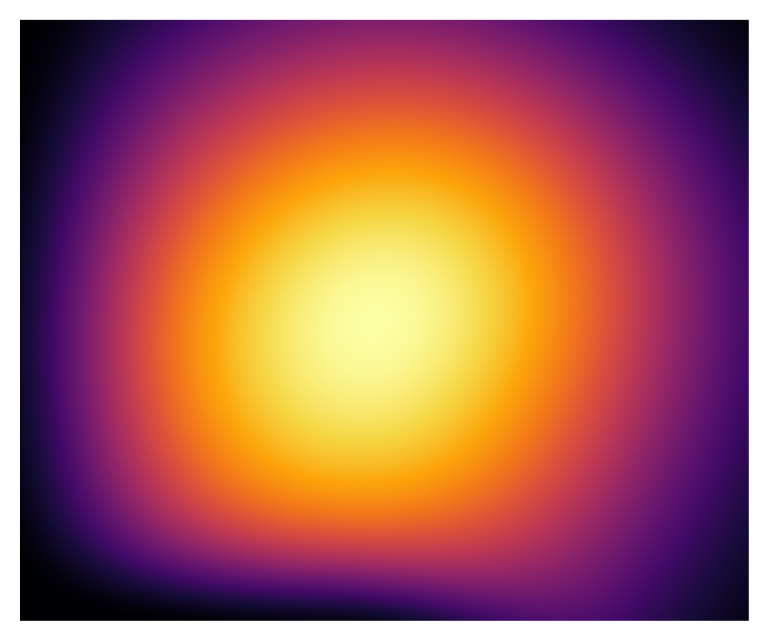
A Shadertoy shader for this background:

```glsl
const float PI = 3.14159;
const vec3 MARGIN_COLOR = vec3(1.0);

// Panel bounds and peak, as fractions of the canvas
const vec2 PANEL_MIN = vec2(0.026, 0.030);
const vec2 PANEL_MAX = vec2(0.975, 0.969);
const vec2 PEAK = vec2(0.488, 0.497);
const vec2 PEAK_SPAN = vec2(0.475, 0.469);

// Falloff rates around the peak
const float RATE_LEFT = 2.08;
const float RATE_RIGHT = 2.15;
const float RATE_UP = 1.87;
const float RATE_DOWN = 1.65;
const float LEFT_DROP = 0.66;
const float BOTTOM_DROP = 1.2;
const vec2 BOTTOM_DROP_FADE = vec2(-0.15, 0.7);
const float DIAGONAL_STRETCH = 1.1;

// Heat ramp from cold to hot, evenly spaced
const int RAMP_LAST = 10;
const vec3 HEAT_RAMP[11] = vec3[11](
    vec3(0.001, 0.000, 0.014),
    vec3(0.087, 0.045, 0.225),
    vec3(0.258, 0.039, 0.406),
    vec3(0.416, 0.090, 0.433),
    vec3(0.578, 0.148, 0.404),
    vec3(0.736, 0.216, 0.330),
    vec3(0.866, 0.317, 0.226),
    vec3(0.955, 0.470, 0.098),
    vec3(0.988, 0.645, 0.040),
    vec3(0.964, 0.844, 0.273),
    vec3(0.988, 0.998, 0.645)
);

vec3 heatColor(float heat) {
    float position = clamp(heat, 0.0, 1.0) * float(RAMP_LAST);
    int index = min(int(position), RAMP_LAST - 1);
    return mix(HEAT_RAMP[index], HEAT_RAMP[index + 1], position - float(index));
}

// Cosine hill with a separate slope on each side
float heatField(vec2 p) {
    float left = max(-p.x, 0.0);
    float down = max(-p.y, 0.0);
    float bottomWeight = 1.0 - smoothstep(BOTTOM_DROP_FADE.x, BOTTOM_DROP_FADE.y, p.x);

    vec2 phase;
    phase.x = RATE_RIGHT * max(p.x, 0.0) + RATE_LEFT * left
            + LEFT_DROP * pow(left, 4.0);
    phase.y = RATE_UP * max(p.y, 0.0) + RATE_DOWN * down
            + BOTTOM_DROP * bottomWeight * pow(down, 5.0);

    // Stretch the core along the rising diagonal
    float stretch = DIAGONAL_STRETCH * p.x * p.y * exp(-dot(p, p));
    float angle = sqrt(max(dot(phase, phase) - stretch, 0.0));
    return 0.5 + 0.5 * cos(min(angle, PI));
}

// Antialiased coverage of the panel
float panelMask(vec2 uv) {
    vec2 inset = min(uv - PANEL_MIN, PANEL_MAX - uv) * iResolution.xy;
    vec2 coverage = clamp(inset + 0.5, 0.0, 1.0);
    return coverage.x * coverage.y;
}

void mainImage(out vec4 fragColor, in vec2 fragCoord) {
    vec2 uv = fragCoord / iResolution.xy;
    vec3 heat = heatColor(heatField((uv - PEAK) / PEAK_SPAN));
    fragColor = vec4(mix(MARGIN_COLOR, heat, panelMask(uv)), 1.0);
}
```
